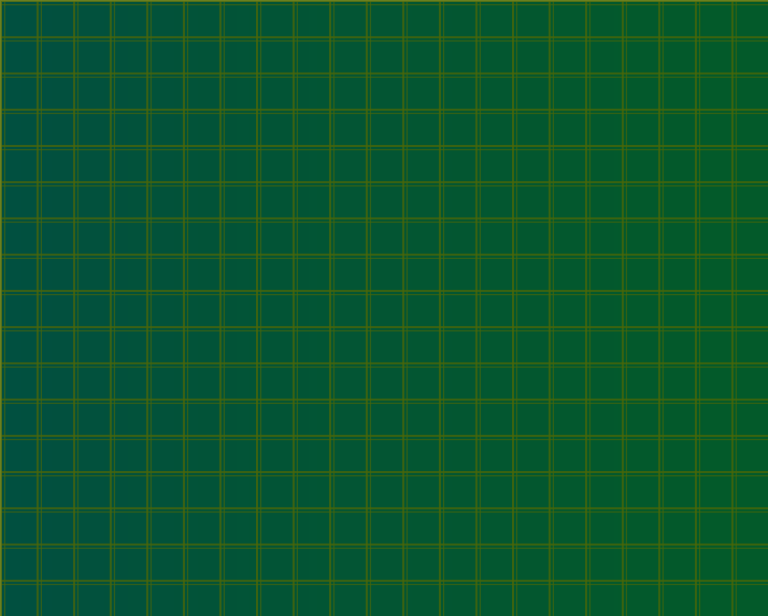
This pattern is drawn by a WebGL 1 fragment shader. Its source:

```glsl
precision highp float;
// Green tartan check: paired olive lines over a teal-to-green gradient, 21 by 17 cells.

uniform vec2 u_resolution;

// Share of a pixel (size px, centred on x) covered by the band from a to b.
vec2 bandCoverage(vec2 x, float a, float b, vec2 px) {
  return clamp((min(vec2(b), x + 0.5 * px) - max(vec2(a), x - 0.5 * px)) / px, 0.0, 1.0);
}

// Band repeated once per cell, including the part a pixel sees across the cell edge.
vec2 repeatedBand(vec2 cell, float a, float b, vec2 px) {
  return min(bandCoverage(cell, a, b, px) + bandCoverage(cell - 1.0, a, b, px), 1.0);
}

void main() {
  vec2 uv = gl_FragCoord.xy / u_resolution;
  vec2 fromTop = vec2(uv.x, 1.0 - uv.y);
  vec2 repeats = vec2(21.0, 17.0);
  vec2 px = repeats / u_resolution;
  vec2 cell = fract(fromTop * repeats);

  // Ground: teal on the left, then deep green, then brighter green
  vec3 color = mix(vec3(0.005, 0.31, 0.255), vec3(0.01, 0.333, 0.203), smoothstep(-0.1, 0.5, uv.x));
  color = mix(color, vec3(0.01, 0.352, 0.165), smoothstep(0.4, 1.0, uv.x));

  // Each pair has a broad line and a finer, fainter companion
  vec2 broad = repeatedBand(cell, 0.0, 0.056, px);
  vec2 fine = repeatedBand(cell, 0.113, 0.148, px);
  vec2 lines = 0.66 * broad + 0.54 * fine;
  vec3 olive = vec3(0.34, 0.41, 0.0);
  color = mix(color, olive, lines.x);
  color = mix(color, olive, lines.y * (1.0 - 0.5 * lines.x));

  // Lighter hairline along the top and left edges
  vec2 edge = bandCoverage(fromTop * repeats, 0.0, 0.04, px);
  color = mix(color, vec3(0.47, 0.53, 0.13), 0.8 * max(edge.x, edge.y));

  gl_FragColor = vec4(color, 1.0);
}
```
